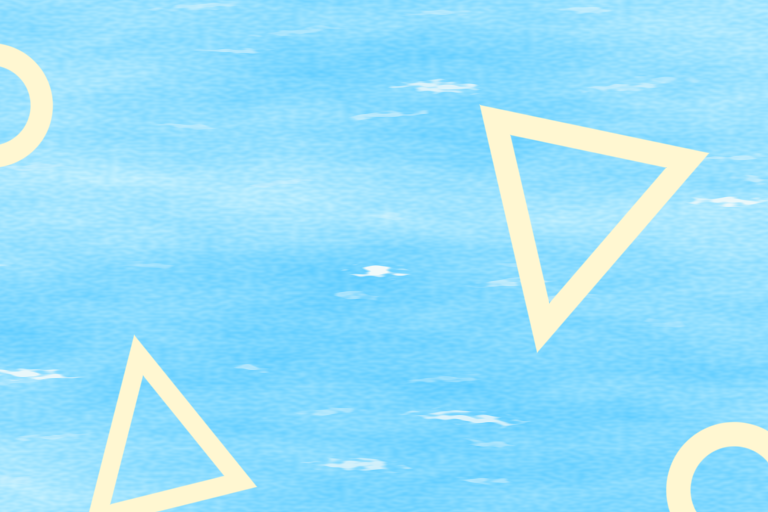
This background is drawn by a Shadertoy shader. Its source:

```glsl
const vec3 DEEP_BLUE = vec3(0.34, 0.79, 1.0);
const vec3 PALE_BLUE = vec3(0.73, 0.93, 1.0);
const vec3 FOAM = vec3(0.95, 0.98, 0.98);
const vec3 CREAM = vec3(1.0, 0.97, 0.82);
const float BASE_TONE = 0.53;
const float BRUSH_AMOUNT = 0.42;
const float GRAIN_AMOUNT = 0.26;
const vec2 BRUSH_SCALE = vec2(2.6, 13.0);
const vec2 GRAIN_SCALE = vec2(55.0, 165.0);
const vec2 STREAK_CELL = vec2(0.25, 0.085);
const float STREAK_CHANCE = 0.5;
const float STREAK_OPACITY = 0.5;

vec2 hash2(vec2 p) {
    vec3 h = fract(p.xyx * vec3(0.1031, 0.1030, 0.0973));
    h += dot(h, h.yzx + 33.33);
    return fract((h.xx + h.yz) * h.zy);
}

vec2 gradientAt(vec2 cell) {
    float angle = 6.28318 * hash2(cell).x;
    return vec2(cos(angle), sin(angle));
}

float gradientNoise(vec2 p) {
    vec2 i = floor(p), f = fract(p);
    vec2 u = f * f * f * (f * (f * 6.0 - 15.0) + 10.0);
    vec2 e = vec2(1.0, 0.0);
    float low = mix(dot(gradientAt(i), f), dot(gradientAt(i + e), f - e), u.x);
    float high = mix(dot(gradientAt(i + e.yx), f - e.yx),
                     dot(gradientAt(i + 1.0), f - 1.0), u.x);
    return mix(low, high, u.y);
}

float fbm(vec2 p) {
    float sum = 0.0, amp = 0.6;
    for (int i = 0; i < 4; i++) {
        sum += amp * gradientNoise(p);
        p = p * 2.03 + 17.3;
        amp *= 0.6;
    }
    return sum;
}

// Soft elliptical patch of light
float patchAt(vec2 p, vec2 center, vec2 size) {
    vec2 q = (p - center) / size;
    return exp(-dot(q, q));
}

// Ragged dab of foam, tilted by a slope
float dab(vec2 p, vec2 center, vec2 size, float slope) {
    vec2 q = p - center;
    q.y -= slope * q.x;
    float body = 1.0 - length(q / size);
    if (body < -1.0) return 0.0;
    return smoothstep(0.0, 0.75, body + 1.1 * gradientNoise(p * vec2(32.0, 150.0)));
}

float scatteredStreaks(vec2 p) {
    float foam = 0.0;
    vec2 home = floor(p / STREAK_CELL);
    for (int y = -1; y <= 1; y++)
    for (int x = -1; x <= 1; x++) {
        vec2 cell = home + vec2(x, y);
        vec2 r = hash2(cell + 41.0), s = hash2(cell + 87.0);
        vec2 size = vec2(0.04 + 0.06 * s.x, 0.006 + 0.006 * s.y);
        float strength = step(s.y, STREAK_CHANCE) * (0.4 + 0.6 * r.x);
        foam = max(foam, strength * dab(p, (cell + r) * STREAK_CELL, size, 0.24 * (s.x - 0.5)));
    }
    return foam * STREAK_OPACITY;
}

float waterTone(vec2 p) {
    float t = BASE_TONE;
    // Pale areas
    t += 0.30 * patchAt(p, vec2(0.20, 0.61), vec2(0.45, 0.13));
    t += 0.22 * patchAt(p, vec2(0.95, 0.58), vec2(0.50, 0.07));
    t += 0.28 * patchAt(p, vec2(1.45, 0.93), vec2(0.40, 0.15));
    t += 0.22 * patchAt(p, vec2(1.50, 0.58), vec2(0.25, 0.16));
    t += 0.30 * patchAt(p, vec2(0.00, 0.05), vec2(0.22, 0.14));
    t += 0.16 * patchAt(p, vec2(0.08, 0.88), vec2(0.30, 0.14));
    // Deep areas
    t -= 0.30 * patchAt(p, vec2(0.63, 0.47), vec2(0.38, 0.06));
    t -= 0.24 * patchAt(p, vec2(0.75, 0.27), vec2(0.55, 0.12));
    t -= 0.16 * patchAt(p, vec2(0.85, 0.82), vec2(0.40, 0.12));
    t -= 0.22 * patchAt(p, vec2(0.95, 0.05), vec2(0.40, 0.10));
    t -= 0.20 * patchAt(p, vec2(0.05, 0.36), vec2(0.22, 0.07));
    // Brushwork and canvas grain
    vec2 warped = p + vec2(0.0, 0.03 * gradientNoise(p * 4.0));
    t += BRUSH_AMOUNT * fbm(warped * BRUSH_SCALE);
    return t + GRAIN_AMOUNT * gradientNoise(p * GRAIN_SCALE);
}

float edgeDistance(vec2 p, vec2 a, vec2 b) {
    vec2 n = normalize(b - a);
    return dot(p - a, vec2(-n.y, n.x));
}

// Sharp triangular frame, corners listed clockwise
float triangleFrame(vec2 p, vec2 a, vec2 b, vec2 c, float width) {
    float d = max(edgeDistance(p, a, b), max(edgeDistance(p, b, c), edgeDistance(p, c, a)));
    return max(d, -d - width);
}

float ring(vec2 p, vec2 center, float radius, float halfWidth) {
    return abs(length(p - center) - radius) - halfWidth;
}

void mainImage(out vec4 fragColor, in vec2 fragCoord) {
    vec2 p = fragCoord / iResolution.y;
    vec3 color = mix(DEEP_BLUE, PALE_BLUE, clamp(waterTone(p), 0.0, 1.2));

    // Foam: faint scatter and the main crests
    float foam = scatteredStreaks(p);
    foam = max(foam, dab(p, vec2(0.742, 0.471), vec2(0.055, 0.015), -0.03));
    foam = max(foam, 0.8 * dab(p, vec2(0.914, 0.184), vec2(0.110, 0.012), -0.08));
    foam = max(foam, 0.8 * dab(p, vec2(0.860, 0.831), vec2(0.085, 0.013), -0.03));
    foam = max(foam, 0.9 * dab(p, vec2(1.430, 0.607), vec2(0.080, 0.010), -0.02));
    foam = max(foam, 0.9 * dab(p, vec2(0.055, 0.269), vec2(0.085, 0.012), -0.04));
    foam = max(foam, 0.7 * dab(p, vec2(0.703, 0.092), vec2(0.090, 0.013), -0.03));
    color = mix(color, FOAM, foam);

    // Cream outlines
    float d = ring(p, vec2(-0.0185, 0.794), 0.100, 0.0218);
    d = min(d, ring(p, vec2(1.434, 0.043), 0.109, 0.0238));
    d = min(d, triangleFrame(p, vec2(0.937, 0.795), vec2(1.385, 0.701), vec2(1.049, 0.311), 0.0452));
    d = min(d, triangleFrame(p, vec2(0.262, 0.346), vec2(0.502, 0.049), vec2(0.165, -0.035), 0.0365));
    float pixel = 1.0 / iResolution.y;
    color = mix(color, CREAM, smoothstep(pixel, -pixel, d));
    fragColor = vec4(color, 1.0);
}
```
